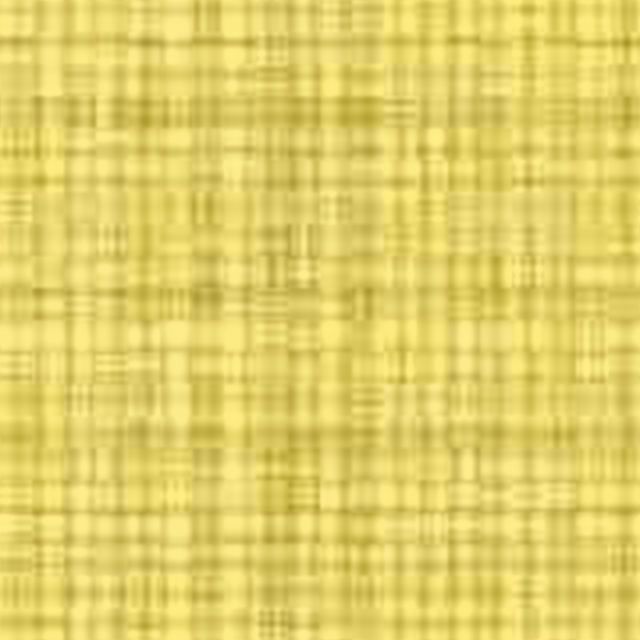
This texture is drawn by a WebGL 1 fragment shader. Its source:

```glsl
precision highp float;

uniform vec2 u_resolution;

#define WARP_COUNT 25.0
#define WEFT_COUNT 23.0
#define BLOCKS 20.0
#define BLOCK_EDGE 0.09
#define JITTER 0.45
#define THREAD_DEPTH 0.142
#define RIPPLE_DEPTH 0.05
#define TINT_DEPTH 0.05
#define STRAW vec3(0.886, 0.816, 0.407)

const float PI = 3.14159265;

float hash(vec2 p) {
  vec3 q = fract(vec3(p.xyx) * vec3(0.1031, 0.1030, 0.0973));
  q += dot(q, q.yzx + 33.33);
  return fract((q.x + q.y) * q.z);
}

// Darkness of a wrapped row of unevenly spaced soft gaps, near zero mean.
float gaps(float x, float count, float seed) {
  float t = x * count;
  float base = floor(t);
  float dark = 0.0;
  for (int i = -1; i <= 1; i++) {
    float cell = base + float(i);
    float id = mod(cell, count);
    float centre = cell + 0.5 + JITTER * (hash(vec2(id, seed)) - 0.5);
    float width = mix(0.2, 0.4, hash(vec2(id, seed + 1.0)));
    float depth = mix(0.55, 1.15, hash(vec2(id, seed + 2.0)));
    float d = (t - centre) / width;
    dark += depth * exp(-d * d);
  }
  return dark - 0.45;
}

// Sparse cosine ripple along one axis of a block.
float ripple(float x, vec2 id, float seed) {
  float waves = 1.0 + floor(6.0 * hash(id + seed));
  float strength = hash(id + seed + 7.0);
  float side = hash(id + seed + 13.0) < 0.5 ? -1.0 : 1.0;
  return side * strength * strength * cos(PI * waves * x);
}

// Lightness offset in x, yellow tint in y, for the block holding this cell.
vec2 blockCloth(vec2 uv, vec2 cell) {
  vec2 id = mod(cell, BLOCKS);
  vec2 inner = uv * BLOCKS - cell;
  vec2 shift = vec2(hash(id + 101.0), hash(id + 131.0)) - 0.5;
  vec2 moved = uv + shift * 0.006;
  float warpStrength = mix(0.5, 1.3, hash(id + 41.0));
  float weftStrength = mix(0.5, 1.3, hash(id + 67.0));
  float light = -THREAD_DEPTH * (warpStrength * gaps(moved.x, WARP_COUNT, 11.0)
                               + weftStrength * gaps(moved.y, WEFT_COUNT, 57.0));
  light += RIPPLE_DEPTH * (ripple(inner.x, id, 163.0) + ripple(inner.y, id, 211.0));
  light += 0.03 * (hash(id + 251.0) - 0.5);
  float tint = TINT_DEPTH * (hash(floor(id * 0.5) + 307.0) - 0.5);
  return vec2(light, tint);
}

void main() {
  vec2 uv = gl_FragCoord.xy / u_resolution;

  // Blend the four nearest blocks across narrow soft borders.
  vec2 q = uv * BLOCKS - 0.5;
  vec2 corner = floor(q);
  vec2 blend = smoothstep(0.5 - BLOCK_EDGE, 0.5 + BLOCK_EDGE, q - corner);
  vec2 cloth = vec2(0.0);
  for (int j = 0; j <= 1; j++) {
    for (int i = 0; i <= 1; i++) {
      vec2 offset = vec2(float(i), float(j));
      vec2 weight = mix(1.0 - blend, blend, offset);
      cloth += weight.x * weight.y * blockCloth(uv, corner + offset);
    }
  }

  // Slightly compress the brightest threads.
  float light = cloth.x - 0.8 * max(cloth.x - 0.10, 0.0);
  vec3 colour = STRAW + light * vec3(1.0, 1.0, 1.04);
  colour += cloth.y * vec3(-0.1, 0.1, 1.0);
  gl_FragColor = vec4(clamp(colour, 0.0, 1.0), 1.0);
}
```
